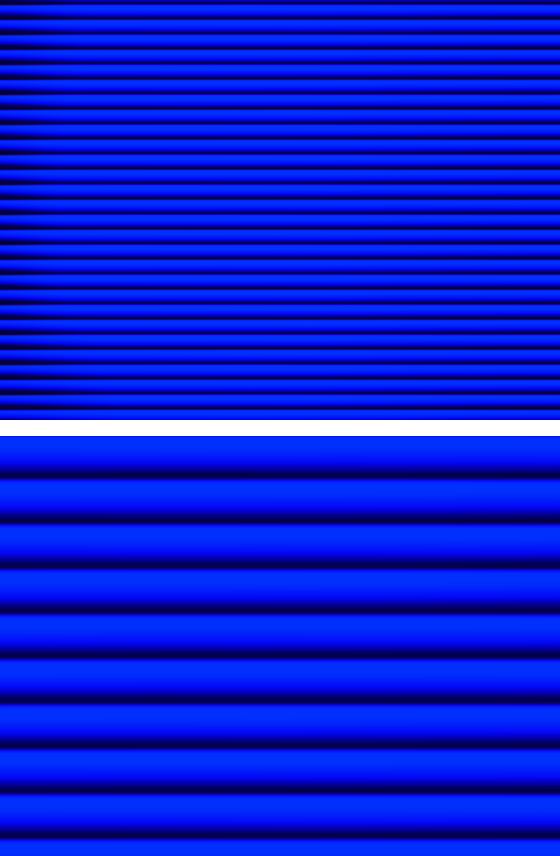
Top: the whole. Bottom: its middle third, enlarged.
Write a Shadertoy shader that draws this pattern.

```glsl
// Horizontal blue slats with soft dark grooves, dimmed along the left side.

const float SLAT_COUNT = 28.0;
const float GROOVE_OFFSET = 0.19;   // first groove below the top edge, in slats
const vec2 TOP_EDGE = vec2(0.03, 0.25);
const vec2 LOWER_SHADE = vec2(0.34, 1.00);
const vec2 BLUE_RANGE = vec2(-0.12, 0.50);
const vec2 GREEN_RANGE = vec2(0.25, 0.95);
const float LEFT_LOSS = 0.25;
const float RIGHT_LOSS = 0.05;
const float SLAT_VARIATION = 0.02;
const float STREAK_AMOUNT = 0.012;
const vec3 GROOVE_COLOR = vec3(0.01, 0.0, 0.23);
const vec3 BODY_COLOR = vec3(0.02, 0.01, 0.98);
const vec3 LIT_COLOR = vec3(0.005, 0.185, 0.985);

float hash(vec2 p) {
    return fract(sin(dot(p, vec2(127.1, 311.7))) * 43758.5453);
}

float valueNoise(vec2 p) {
    vec2 cell = floor(p);
    vec2 f = fract(p);
    f = f * f * (3.0 - 2.0 * f);
    float low = mix(hash(cell), hash(cell + vec2(1.0, 0.0)), f.x);
    float high = mix(hash(cell + vec2(0.0, 1.0)), hash(cell + 1.0), f.x);
    return mix(low, high, f.y);
}

// Light across one slat: quick rise below the groove, even fall to the next.
float slatProfile(float t) {
    float rise = smoothstep(TOP_EDGE.x, TOP_EDGE.y, t);
    float fall = (t - LOWER_SHADE.x) / (LOWER_SHADE.y - LOWER_SHADE.x);
    return rise * (1.0 - clamp(fall, 0.0, 1.0));
}

// Light lost toward the sides, reaching further in at the lower left.
float sideLoss(vec2 uv) {
    float reach = mix(0.23, 0.12, smoothstep(0.0, 0.35, uv.y));
    reach += 0.05 * smoothstep(0.6, 1.0, uv.y);
    float left = 1.0 - smoothstep(-0.03, reach, uv.x);
    float right = smoothstep(0.5, 1.0, uv.x);
    float lowCorner = right * (1.0 - smoothstep(0.0, 0.12, uv.y));
    return LEFT_LOSS * left + RIGHT_LOSS * (right + lowCorner);
}

// Blue fills in first, then the brighter light gains green.
vec3 lightToColor(float light) {
    float blue = smoothstep(BLUE_RANGE.x, BLUE_RANGE.y, light);
    float green = smoothstep(GREEN_RANGE.x, GREEN_RANGE.y, light);
    return mix(mix(GROOVE_COLOR, BODY_COLOR, blue), LIT_COLOR, green);
}

void mainImage(out vec4 fragColor, in vec2 fragCoord) {
    vec2 uv = fragCoord / iResolution.xy;
    float row = (1.0 - uv.y) * SLAT_COUNT - GROOVE_OFFSET;

    // Slats with slight differences in brightness
    float variation = hash(vec2(floor(row), 3.0)) - 0.5;
    float light = slatProfile(fract(row)) * (1.0 + SLAT_VARIATION * variation);

    // Long faint streaks and falloff at the sides
    light += STREAK_AMOUNT * (valueNoise(vec2(uv.x * 9.0, row * 3.0)) - 0.5);
    light -= sideLoss(uv);

    fragColor = vec4(lightToColor(light), 1.0);
}
```
